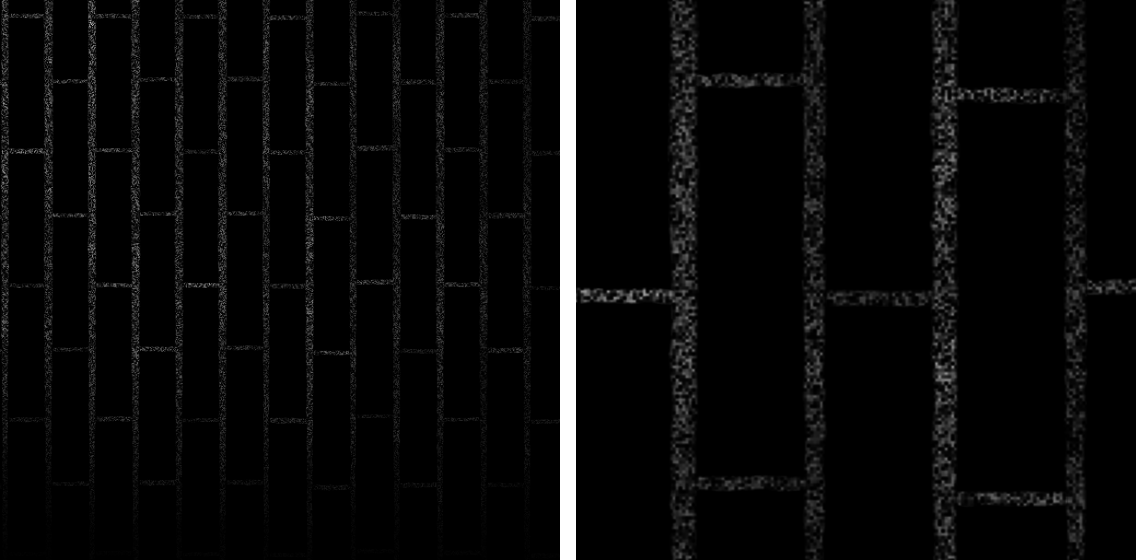
Left, the full canvas; right, a detail of the centre.
Give the GLSL for this texture map, as a Shadertoy shader.

```glsl
// Upright running-bond brick wall: black bricks with worn, grainy grey mortar lines
#define COLUMN_PITCH 0.0777
#define COLUMN_START 0.0090
#define BRICK_LENGTH 0.2400
#define JOINT_START 0.9715
#define LINE_HALF_WIDTH 0.0062
#define JOINT_HALF_WIDTH 0.0043
#define JOINT_JITTER 0.0050
#define GRAIN_COUNT 512.0
#define GRAIN_LEVEL 0.45
#define GRAIN_CONTRAST 1.8
#define DUST_AMOUNT 0.0006

float hash(vec2 p) {
    return fract(sin(dot(p, vec2(12.9898, 78.233))) * 43758.5453);
}

float valueNoise(vec2 p) {
    vec2 cell = floor(p), f = fract(p);
    f = f * f * (3.0 - 2.0 * f);
    float low = mix(hash(cell), hash(cell + vec2(1, 0)), f.x);
    float high = mix(hash(cell + vec2(0, 1)), hash(cell + vec2(1, 1)), f.x);
    return mix(low, high, f.y);
}

// Solid inside the half width, crumbling away just beyond it
float softBand(float distanceToAxis, float halfWidth) {
    return 1.0 - smoothstep(0.7, 1.3, abs(distanceToAxis) / halfWidth);
}

// Continuous vertical mortar lines between the columns
float columnLines(vec2 p, float wobble) {
    float x = (p.x - COLUMN_START) / COLUMN_PITCH;
    float line = floor(x + 0.5);
    float width = LINE_HALF_WIDTH * mix(0.8, 1.15, hash(vec2(line, 3.0)));
    width *= mix(0.75, 1.1, smoothstep(0.05, 0.6, p.y));
    float strength = mix(0.75, 1.1, hash(vec2(line, 8.0)));
    return strength * softBand((x - line) * COLUMN_PITCH + wobble, width);
}

// Short cross joints, shifted by half a brick in every other column
float crossJoints(vec2 p, float wobble) {
    float x = (p.x - COLUMN_START) / COLUMN_PITCH;
    float column = floor(x);
    float shift = mod(column, 2.0) * 0.49;
    float jitter = (hash(vec2(column, 5.0)) - 0.5) * 2.0 * JOINT_JITTER;
    float y = (JOINT_START + jitter - p.y) / BRICK_LENGTH - shift;
    float row = floor(y + 0.5);
    vec2 id = vec2(column, row);
    float offset = (hash(id + 31.0) - 0.5) * 0.002;
    float strength = mix(0.6, 1.15, hash(id + 17.0));
    float width = JOINT_HALF_WIDTH * mix(0.75, 1.1, hash(id + 23.0));
    float across = fract(x);
    float span = smoothstep(0.07, 0.12, across) * (1.0 - smoothstep(0.92, 0.96, across));
    return strength * span * softBand((y - row) * BRICK_LENGTH + offset + wobble, width);
}

// Light falls off towards the foot of the wall and its right side
float wallLight(vec2 p) {
    float foot = mix(0.06, 1.0, smoothstep(0.0, 0.48, p.y + 0.05 * p.x));
    float side = mix(1.05, 0.55, smoothstep(0.4, 1.0, p.x));
    float corner = 1.0 - 0.35 * (1.0 - smoothstep(0.0, 0.3, p.x))
                 * (1.0 - smoothstep(0.2, 0.55, p.y));
    return foot * side * corner;
}

void mainImage(out vec4 fragColor, in vec2 fragCoord) {
    vec2 p = fragCoord / iResolution.xy;

    // Mortar with slightly uneven edges
    float wobble = (valueNoise(p * 90.0) - 0.5) * 0.0022;
    float mortar = max(columnLines(p, wobble), crossJoints(p, wobble));

    // Fine grain, thinned by wear
    vec2 grainPoint = p * GRAIN_COUNT - 0.5;
    float grain = pow(valueNoise(grainPoint), GRAIN_CONTRAST);
    float wear = mix(0.65, 1.3, valueNoise(p * vec2(14.0, 22.0) + 7.0));

    // Brighter chips, mostly at the upper left
    float chips = smoothstep(0.78, 0.98, valueNoise(p * vec2(45.0, 65.0) + 40.0));
    chips *= smoothstep(0.4, 0.8, p.y) * (1.0 - smoothstep(0.3, 0.6, p.x));

    float light = wallLight(p);
    float shade = GRAIN_LEVEL * grain * mortar * wear * light * (1.0 + 1.3 * chips);

    // Rare dust on the bricks
    float dust = smoothstep(1.0 - DUST_AMOUNT, 1.0, valueNoise(grainPoint + 211.0));
    shade = max(shade, 0.3 * dust * light);

    fragColor = vec4(vec3(clamp(shade, 0.0, 1.0)), 1.0);
}
```
